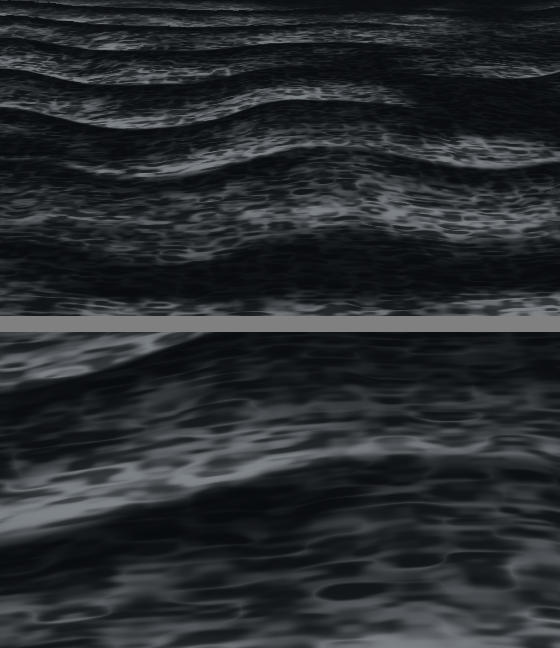
Top, the full canvas; bottom, a detail of the centre.
Write a WebGL 2 fragment shader that draws this texture.

```glsl
#version 300 es
precision highp float;
// Dark, wind-rippled sea under a dim sky. Swells are a sawtooth over a warped,
// log-spaced depth: each rises from a shadowed face to a lit crest. Stretched
// noise and ridges that follow the same warp lay fine glinting ripples on them.

uniform vec2 u_resolution;
out vec4 fragColor;

const vec3 SHADOW = vec3(0.026, 0.036, 0.045);
const vec3 GLINT = vec3(0.490, 0.510, 0.530);
const float SWELL_SPACING = 0.32;            // log-depth between crests
const float SWELL_OFFSET = 0.083;            // places the nearest crest
const float SWELL_STRAY = 0.9;               // how far crests wander and merge
const float HORIZON = 0.12;                  // depth bias of the swells
const vec2 RIPPLE_SCALE = vec2(31.0, 210.0); // ripple density across, in depth
const float RIPPLE_HORIZON = 0.5;            // depth bias of the ripples
const float RIPPLE_LOW = 0.32;               // light left in ripple troughs
const float RIPPLE_GAIN = 1.45;              // added light on ripple tops
const float FAR_LIGHT = 0.72;
const float NEAR_LIGHT = 1.30;
const float FLOOR_LIGHT = 0.055;
const float FOAM_LIGHT = 0.40;

// Integer hash of a lattice cell, 0 to 1
float hash(vec2 cell) {
  uvec2 k = uvec2(ivec2(cell)) * uvec2(1597334673u, 3812015801u);
  uint h = (k.x ^ k.y) * 1597334673u;
  h = (h ^ (h >> 15u)) * 2246822519u;
  h ^= h >> 13u;
  return float(h >> 8u) / 16777216.0;
}

float noise(vec2 p) {
  vec2 i = floor(p), f = p - i;
  f = f * f * f * (f * (f * 6.0 - 15.0) + 10.0);
  return mix(mix(hash(i), hash(i + vec2(1, 0)), f.x),
             mix(hash(i + vec2(0, 1)), hash(i + vec2(1, 1)), f.x), f.y);
}

float fbm(vec2 p) {
  float sum = 0.0, amp = 0.55;
  for (int i = 0; i < 3; i++) {
    sum += amp * noise(p);
    p = mat2(1.8, 0.5, -0.5, 1.8) * p + 17.3;
    amp *= 0.5;
  }
  return sum / 0.9625;
}

float bump(float d, float width) {
  return exp(-d * d / (width * width));
}

// Depth bent by the swells, so that crests and ripples slope together
float warpDepth(vec2 p, float u) {
  float bend = noise(vec2(p.x * 1.9 + 3.1, p.y * 1.6)) - 0.5;
  float wobble = noise(vec2(p.x * 4.6, p.y * 3.5) + 41.0) - 0.5;
  float middle = smoothstep(0.0, 0.35, p.y) * (1.0 - smoothstep(0.45, 0.75, p.y));
  return p.y + (0.045 + 0.07 * p.y * (1.0 - p.y)) * (bend + 0.3 * wobble)
       + 0.035 * sin(5.0 * u - 1.9) * middle;
}

// Fine streaks and thin lines, jagged by a slow shift of their rows
float ripples(vec2 q) {
  q.y += 1.6 * noise(q * vec2(0.5, 0.15) + 9.0);
  float line = 1.0 - abs(2.0 * noise(q * vec2(0.5, 0.45) + 31.0) - 1.0);
  float r = 0.38 * line * line + 0.34 * noise(q);
  q.y += 0.3 * q.x;
  return r + 0.28 * noise(q * vec2(1.5, 0.7) + 23.0);
}

// Lit rise towards each crest, then a drop into the next dark face
float swellLight(float depth, float stray, float softness) {
  float phase = (log(max(depth, -0.08) + HORIZON) + SWELL_OFFSET) / SWELL_SPACING;
  float f = fract(phase + SWELL_STRAY * stray);
  float crest = 0.6 * bump(1.0 - softness - f, 0.06) * (1.0 - smoothstep(0.06, 0.25, softness));
  return (smoothstep(0.08, 0.85, f) + crest) * (1.0 - smoothstep(1.0 - softness, 1.0, f));
}

void main() {
  vec2 uv = gl_FragCoord.xy / u_resolution;
  float aspect = u_resolution.x / u_resolution.y;
  vec2 p = vec2(uv.x * aspect, 1.0 - uv.y); // y is depth: 0 far, 1 near
  float depth = warpDepth(p, uv.x);
  float nearness = smoothstep(0.45, 0.7, p.y);

  // Ripples in perspective, with wider chop between them
  vec2 q = vec2((p.x - 0.5 * aspect) / (p.y + RIPPLE_HORIZON), log(depth + RIPPLE_HORIZON));
  q *= RIPPLE_SCALE;
  float r = ripples(q);
  float streak = mix(0.45, smoothstep(0.22, 0.86, r), smoothstep(-0.1, 0.2, p.y));
  float chop = 0.6 * noise(q * vec2(0.12, 0.16) + 71.0) + 0.4 * noise(q * vec2(0.3, 0.36) + 83.0);
  chop = smoothstep(0.25, 0.75, chop);

  // Broad patches of sheen and shade
  float sheen = 0.20 * bump(p.y - 0.72, 0.10)
              + 0.20 * bump(p.y - 0.33 - 0.25 * uv.x, 0.08)
              + 0.10 * bump(p.y - 0.98, 0.05)
              - 0.18 * bump(p.y - 0.86, 0.06) * (1.0 - smoothstep(0.3, 0.6, uv.x))
              - 0.16 * smoothstep(0.5, 0.9, uv.x) * (1.0 - smoothstep(0.45, 0.6, p.y))
              - 0.06 * (1.0 - smoothstep(0.1, 0.35, p.y));
  float patches = smoothstep(0.27, 0.73, fbm(vec2(p.x * 1.9, depth * 9.0) + 5.0) + sheen);

  // Swells that wander, and fade out along their crests
  float softness = mix(0.06, 0.35, smoothstep(0.4, 0.8, p.y));
  float stray = noise(vec2(p.x * 2.0, depth * 1.3) + 33.0) - 0.5;
  float swell = swellLight(depth + 0.008 * (r - 0.5), stray * mix(1.0, 0.5, nearness), softness);
  float strength = smoothstep(0.2, 0.5, noise(vec2(p.x * 1.9, depth * 7.0) + 12.0));
  swell = mix(0.35, swell, strength * mix(1.0, 0.8, nearness));

  float reach = mix(FAR_LIGHT, NEAR_LIGHT, smoothstep(0.15, 0.72, p.y));
  reach *= smoothstep(-0.04, 0.07, p.y);
  float light = FLOOR_LIGHT + reach * swell * patches * mix(0.45, 1.5, chop);
  light *= RIPPLE_LOW + RIPPLE_GAIN * streak;

  // Sparse foam scraps
  float scraps = fbm(vec2(p.x * 9.0, depth * 32.0) + 90.0);
  float foam = smoothstep(0.67, 0.72, scraps) * bump(p.y - 0.61, 0.05) * smoothstep(0.3, 0.9, uv.x);
  light = max(light, FOAM_LIGHT * foam);

  light = 1.0 - exp(-light * (1.0 + 0.4 * light)); // soft shoulder
  fragColor = vec4(mix(SHADOW, GLINT, light), 1.0);
}
```
